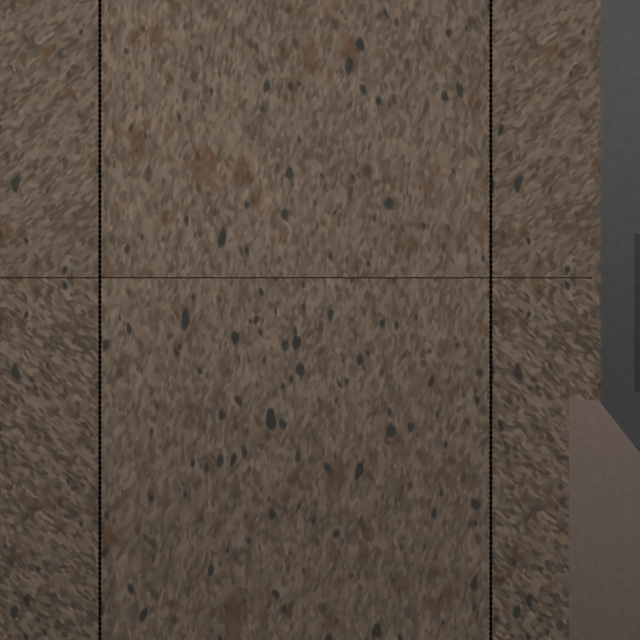
A WebGL 1 fragment shader for this texture:

```glsl
precision highp float;
uniform vec2 u_resolution;

const vec2 JOINT_X = vec2(0.156, 0.767);
const float JOINT_Y = 0.566;
const float WIDE_JOINT = 0.0021;   // half widths
const float THIN_JOINT = 0.0009;
const float STONE_END = 0.938;
const float SIDE_SHIFT = 0.785;    // side panels share one cut of stone
const float SLAB_LEFT = 0.889;
const float SLAB_TOP = 0.375;
const float FINE_DEPTH = 0.30;
const float COARSE_DEPTH = 0.13;

const vec3 STONE = vec3(0.368, 0.319, 0.275);
const vec3 RUST = vec3(0.305, 0.222, 0.160);
const vec3 SLATE = vec3(0.180, 0.182, 0.174);
const vec3 UMBER = vec3(0.235, 0.185, 0.150);
const vec3 PALE = vec3(0.450, 0.405, 0.365);
const vec3 JOINT = vec3(0.055, 0.045, 0.040);
const vec3 THIN_LINE = vec3(0.140, 0.110, 0.090);
const vec3 GREY_WALL = vec3(0.300, 0.303, 0.300);
const vec3 SLAB = vec3(0.370, 0.322, 0.300);

float pixel;

vec3 hash3(vec2 p) {
  vec3 q = fract(p.xyx * vec3(0.1031, 0.1030, 0.0973));
  q += dot(q, q.yxz + 33.33);
  return fract((q.xxy + q.yzz) * q.zyx);
}

vec2 rotate(vec2 p, float a) {
  return vec2(p.x * cos(a) - p.y * sin(a), p.x * sin(a) + p.y * cos(a));
}

float above(float edge, float x) {
  return smoothstep(edge - pixel, edge + pixel, x);
}

// Smooth cellular noise: tones of the nearby grains, blended by distance
float grain(vec2 p, vec2 cells) {
  vec2 g = p * cells, id = floor(g);
  float total = 0.0, weight = 0.0;
  for (int j = -1; j <= 1; j++) {
    for (int i = -1; i <= 1; i++) {
      vec2 cell = id + vec2(i, j);
      vec3 r = hash3(cell);
      vec2 d = g - cell - r.xy;
      float w = exp(-7.0 * dot(d, d));
      total += w * r.z;
      weight += w;
    }
  }
  return total / weight - 0.5;
}

// Scattered five-sided chips, one at most per cell
float chips(vec2 p, vec2 cells, float density, float size, float softness) {
  vec2 g = p * cells, id = floor(g);
  float cover = 0.0, soft = (pixel + softness) * cells.x;
  for (int j = -1; j <= 1; j++) {
    for (int i = -1; i <= 1; i++) {
      vec2 cell = id + vec2(i, j);
      vec3 r = hash3(cell + 17.0), s = hash3(cell + 71.0);
      if (r.z > density) continue;
      vec2 d = g - cell - r.xy;
      d.x += d.y * (s.x - 0.4) * 0.7;
      float radius = 0.0;
      for (int k = 0; k < 5; k++) {
        float a = 6.283 * s.y + 1.257 * float(k);
        float stretch = 1.0 + 0.25 * sin(9.0 * s.z + 2.3 * float(k));
        radius = max(radius, dot(d, vec2(cos(a), sin(a))) * stretch);
      }
      radius = mix(radius, length(d), 0.4);
      float reach = size * mix(0.35, 1.0, s.z * s.z);
      cover = max(cover, 1.0 - smoothstep(reach - soft, reach + soft, radius));
    }
  }
  return cover;
}

vec3 stone(vec2 uv) {
  float side = 1.0 - step(JOINT_X.x, uv.x) * step(uv.x, JOINT_X.y);
  float upper = step(JOINT_Y, uv.y);
  // Side panels mirror about the thin joint; middle panels differ
  vec2 shared = vec2(uv.x - SIDE_SHIFT * step(0.5, uv.x), abs(uv.y - JOINT_Y));
  vec2 p = mix(uv + vec2(3.0, 5.0 + 4.0 * upper), shared + 1.0, side);
  p += 0.0016 * sin(p.yx * vec2(95.0, 130.0) + 2.0 * sin(p * 61.0));

  // Grain: upright in the middle, slanted and rougher at the sides
  vec2 q = rotate(p, mix(0.15, 0.85, side));
  float fine = grain(q, vec2(210.0, 100.0));
  float coarse = grain(q + 2.0, vec2(80.0, 36.0));
  float rough = 1.0 + side * mix(0.5, 0.1, upper);
  float mottle = sin(p.x * 19.0 + 2.0 * sin(p.y * 11.0)) * sin(p.y * 15.0 + sin(p.x * 23.0));
  vec3 c = STONE * (1.0 + FINE_DEPTH * rough * fine + COARSE_DEPTH * coarse + 0.025 * mottle);

  // Inclusions, with a cluster of dark ones below the thin joint
  vec2 toCluster = (uv - vec2(0.53, 0.46)) * vec2(6.0, 8.0);
  float cluster = (1.0 - side) * (1.0 - upper) * exp(-dot(toCluster, toCluster));
  float scale = 1.0 - 0.4 * side;
  c = mix(c, RUST, 0.50 * chips(p, vec2(15.0, 8.5), 0.20, 0.32 * scale, 0.004));
  c = mix(c, RUST, 0.45 * chips(p + 3.0, vec2(46.0, 27.0), 0.32, 0.38, 0.002));
  c = mix(c, PALE, 0.35 * chips(p + 6.0, vec2(80.0, 36.0), 0.22, 0.38, 0.0014));
  c = mix(c, UMBER, 0.55 * chips(p + 8.0, vec2(80.0, 44.0), 0.13, 0.38, 0.001));
  c = mix(c, SLATE, 0.80 * chips(p + 4.0, vec2(54.0, 30.0), 0.08 + 0.2 * cluster, 0.34, 0.001));
  c = mix(c, SLATE, 0.90 * chips(p + 9.0, vec2(26.0, 15.0), 0.08 + 0.4 * cluster, 0.23, 0.001));

  // Light falls from the upper left
  vec2 toGlow = (uv - vec2(0.27, 0.74)) * vec2(3.2, 2.6);
  float light = mix(0.87, 1.05, smoothstep(0.0, 0.8, uv.y)) + 0.07 * exp(-dot(toGlow, toGlow));
  return c * light * (1.0 - 0.03 * side);
}

void main() {
  vec2 uv = gl_FragCoord.xy / u_resolution;
  pixel = 0.75 / min(u_resolution.x, u_resolution.y);
  vec3 c = stone(uv);

  // Joints, the upright ones slightly toothed
  float thin = 1.0 - above(THIN_JOINT, abs(uv.y - JOINT_Y));
  c = mix(c, THIN_LINE, 0.85 * thin * (1.0 - above(0.925, uv.x)));
  float toJoint = min(abs(uv.x - JOINT_X.x), abs(uv.x - JOINT_X.y));
  c = mix(c, JOINT, 1.0 - above(WIDE_JOINT + 0.0005 * sin(uv.y * 800.0), toJoint));

  // Grey wall with a dark recess at the rim
  float speck = grain(uv, vec2(150.0));
  vec3 wall = GREY_WALL * (mix(0.76, 1.02, smoothstep(0.3, 0.95, uv.y)) + 0.05 * speck);
  float recess = above(0.991, uv.x) * above(0.388, uv.y) * above(-0.635, -uv.y);
  wall *= 1.0 - 0.2 * recess;
  float ragged = STONE_END + 0.001 * sin(uv.y * 140.0 + 2.0 * sin(uv.y * 53.0));
  c = mix(c, wall, smoothstep(ragged - 0.003, ragged + 0.003, uv.x));

  // Plain slab with a sloping top
  float slabTop = SLAB_TOP - 1.27 * max(uv.x - 0.935, 0.0);
  float slab = above(SLAB_LEFT, uv.x) * (1.0 - above(slabTop, uv.y));
  vec3 slabColor = SLAB * (mix(0.85, 1.04, uv.y / SLAB_TOP) + 0.05 * speck);
  gl_FragColor = vec4(mix(c, slabColor, slab), 1.0);
}
```
